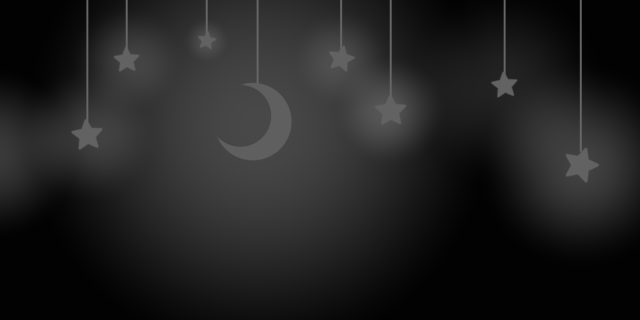
Give the GLSL for this background, as a Shadertoy shader.

```glsl
// Night mobile: a crescent moon and seven stars hang on threads in the dark.
// Soft radial glows are summed for the backdrop, then threads, stars and moon
// are laid over it with antialiased distance functions. Canvas height is 1.

const float THREAD_HALF_WIDTH = 0.003;
const vec3 THREAD_COLOR = vec3(0.40);
const vec3 STAR_COLOR = vec3(0.385);
const vec3 MOON_COLOR = vec3(0.372);

// Each star: centre x, centre y, radius, clockwise tilt
const int STAR_COUNT = 7;
const vec4 STARS[STAR_COUNT] = vec4[](
    vec4(0.273, 0.577, 0.050, -0.10),
    vec4(0.396, 0.812, 0.041, -0.05),
    vec4(0.646, 0.873, 0.029, 0.15),
    vec4(1.066, 0.816, 0.042, 0.22),
    vec4(1.221, 0.653, 0.050, -0.03),
    vec4(1.577, 0.733, 0.042, -0.10),
    vec4(1.815, 0.484, 0.056, 0.31));

// Glow behind each star: radius, strength
const vec2 STAR_GLOWS[STAR_COUNT] = vec2[](
    vec2(0.22, 0.15), vec2(0.18, 0.12), vec2(0.075, 0.10), vec2(0.16, 0.10),
    vec2(0.18, 0.17), vec2(0.32, 0.13), vec2(0.33, 0.25));

// Bell-shaped falloff that reaches zero at the given radius
float glow(vec2 p, vec2 center, float radius, float sharpness) {
    vec2 q = (p - center) / radius;
    return pow(max(1.0 - dot(q, q), 0.0), sharpness);
}

// Coverage of a shape from its signed distance
float coverage(float d, float softness) {
    return 1.0 - smoothstep(-softness, softness, d);
}

vec2 rotate(vec2 p, float angle) {
    float c = cos(angle), s = sin(angle);
    return vec2(c * p.x - s * p.y, s * p.x + c * p.y);
}

// Five-pointed star, one tip up; the inner corners lie at radius * inset
float starDistance(vec2 p, float radius, float inset) {
    const float SECTOR = 6.2831853 / 5.0;
    float angle = mod(atan(p.x, p.y) + 0.5 * SECTOR, SECTOR) - 0.5 * SECTOR;
    vec2 q = length(p) * vec2(sin(abs(angle)), cos(angle));
    vec2 tip = vec2(0.0, radius);
    vec2 corner = radius * inset * vec2(sin(0.5 * SECTOR), cos(0.5 * SECTOR));
    vec2 edge = corner - tip;
    vec2 rel = q - tip;
    vec2 nearest = rel - edge * clamp(dot(rel, edge) / dot(edge, edge), 0.0, 1.0);
    return length(nearest) * sign(rel.y * edge.x - rel.x * edge.y);
}

float smoothMax(float a, float b, float k) {
    float h = max(k - abs(a - b), 0.0) / k;
    return max(a, b) + 0.25 * k * h * h;
}

// Disc with a smaller, shifted disc cut away
float crescentDistance(vec2 p, vec2 center, float radius, vec2 cut, float cutRadius) {
    return smoothMax(length(p - center) - radius, cutRadius - length(p - cut), 0.006);
}

// Vertical thread from the top of the canvas down to its end
float threadDistance(vec2 p, vec2 end) {
    return max(abs(p.x - end.x) - THREAD_HALF_WIDTH, end.y - p.y);
}

void mainImage(out vec4 fragColor, in vec2 fragCoord) {
    vec2 p = fragCoord / iResolution.y;
    float pixel = 0.75 / iResolution.y;

    // Broad moonlight and the light at the left edge
    float light = 0.008 + 0.275 * glow(p, vec2(0.807, 0.61), 0.73, 1.5);
    light += 0.22 * glow(p, vec2(-0.02, 0.52), 0.27, 1.7);
    for (int i = 0; i < STAR_COUNT; i++) {
        light += STAR_GLOWS[i].y * glow(p, STARS[i].xy, STAR_GLOWS[i].x, 2.0);
    }
    vec3 color = vec3(min(light, 0.37));

    // Hanging stars with slightly rounded tips
    for (int i = 0; i < STAR_COUNT; i++) {
        vec4 star = STARS[i];
        float thread = threadDistance(p, star.xy + vec2(0.0, 0.75 * star.z));
        color = mix(color, THREAD_COLOR, coverage(thread, pixel));
        vec2 local = rotate(p - star.xy, star.w);
        float body = starDistance(local, star.z * 0.93, 0.49) - star.z * 0.08;
        color = mix(color, STAR_COLOR, coverage(body, pixel + 0.001));
    }

    // Crescent moon
    float moonThread = threadDistance(p, vec2(0.805, 0.738));
    color = mix(color, THREAD_COLOR, coverage(moonThread, pixel));
    float moon = crescentDistance(p, vec2(0.790, 0.620), 0.121, vec2(0.751, 0.638), 0.0965);
    color = mix(color, MOON_COLOR, coverage(moon, pixel));

    fragColor = vec4(color, 1.0);
}
```
